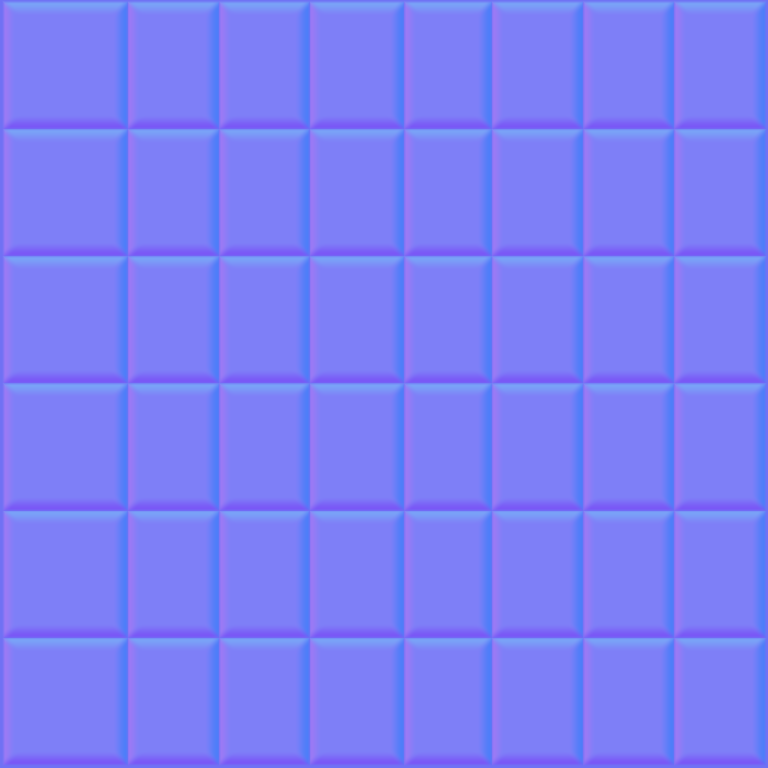
This texture map is drawn by a WebGL 2 fragment shader. Its source:

```glsl
#version 300 es
precision highp float;

uniform vec2 u_resolution;
out vec4 outColor;

#define ROWS 6.0
#define COLUMNS 8
#define MARGIN_BOTTOM 0.0040
#define MARGIN_TOP 0.0022
#define BEVEL_LEFT 0.0145
#define BEVEL_RIGHT 0.0185
#define BEVEL_ROW 0.0175
#define PLATEAU 0.0020
#define GROUT 0.0006
#define SOFTNESS 0.0026
#define MITRE 0.0085

const vec3 FLAT_NORMAL = vec3(0.496, 0.499, 0.970);
const vec3 GROUT_NORMAL = vec3(0.440, 0.445, 0.958);

// Offsets of the facing slopes from the flat normal
const vec3 LEFT_TILT = vec3(0.112, -0.022, -0.010);
const vec3 RIGHT_TILT = vec3(-0.195, -0.005, 0.005);
const vec3 TOP_TILT = vec3(-0.020, 0.140, 0.000);
const vec3 BOTTOM_TILT = vec3(-0.020, -0.158, -0.005);

// Column joints, uneven in spacing
const float JOINTS[COLUMNS + 1] = float[](
    0.0043, 0.1663, 0.2856, 0.4030, 0.5265, 0.6405, 0.7597, 0.8779, 0.9972);

// Slope strength: level beside the joint, then fading into the tile
float bevel(float dist, float width) {
    float fade = clamp((width - dist) / (width - PLATEAU), 0.0, 1.0);
    return mix(fade, smoothstep(0.0, 1.0, fade), 0.6);
}

void main() {
    vec2 uv = gl_FragCoord.xy / u_resolution;
    float pixel = 1.0 / min(u_resolution.x, u_resolution.y);

    // Column that holds this point
    float leftJoint = JOINTS[0];
    float rightJoint = JOINTS[1];
    for (int i = 1; i < COLUMNS; i++) {
        if (uv.x >= JOINTS[i]) {
            leftJoint = JOINTS[i];
            rightJoint = JOINTS[i + 1];
        }
    }

    // Evenly spaced rows inside the margins
    float rowHeight = (1.0 - MARGIN_BOTTOM - MARGIN_TOP) / ROWS;
    float rowPosition = (uv.y - MARGIN_BOTTOM) / rowHeight;
    float row = clamp(floor(rowPosition), 0.0, ROWS - 1.0);
    float fromBottom = (rowPosition - row) * rowHeight;

    // Distances to the tile sides, measured from the grout
    float left = uv.x - leftJoint - GROUT;
    float right = rightJoint - uv.x - GROUT;
    float bottom = fromBottom - GROUT;
    float top = rowHeight - fromBottom - GROUT;
    float sideX = min(left, right);
    float sideY = min(bottom, top);

    // Slopes blended softly at each corner
    vec3 slopeX = LEFT_TILT * bevel(left, BEVEL_LEFT) + RIGHT_TILT * bevel(right, BEVEL_RIGHT);
    vec3 slopeY = TOP_TILT * bevel(top, BEVEL_ROW) + BOTTOM_TILT * bevel(bottom, BEVEL_ROW);
    float facing = smoothstep(-MITRE, MITRE, sideY - sideX);
    vec3 color = FLAT_NORMAL + mix(slopeY, slopeX, facing);

    // Narrow grout with soft edges
    float soft = max(SOFTNESS, pixel);
    float tileMask = smoothstep(-soft, soft, min(sideX, sideY));
    color = mix(GROUT_NORMAL, color, tileMask);

    outColor = vec4(color, 1.0);
}
```
